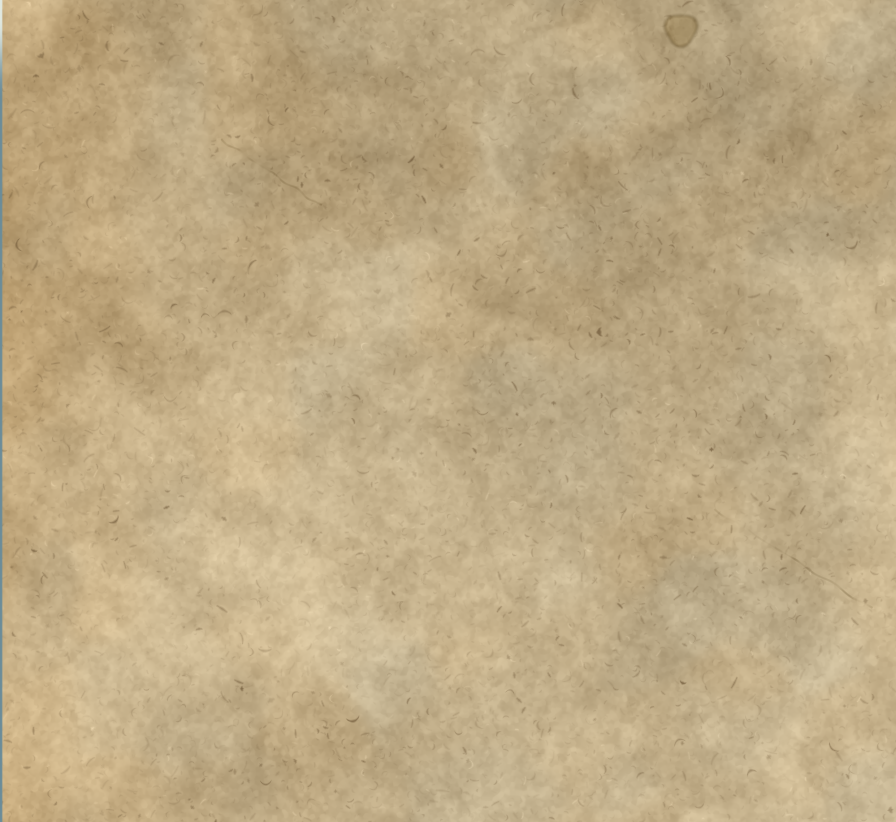
Reproduce this texture procedurally as a Shadertoy shader.

```glsl
#define STONE vec3(0.755, 0.677, 0.530)
#define TONE_STEP vec3(0.97, 1.00, 0.98)
#define FLECK_BROWN vec3(0.41, 0.32, 0.20)
#define RUST_SHIFT vec3(0.030, -0.004, -0.040)
#define EDGE_BLUE vec3(0.42, 0.55, 0.60)
#define CLOUD_CONTRAST 0.100
#define MOTTLE_CONTRAST 0.075
#define GRAIN_CONTRAST 0.060
#define FLECK_CELLS 36.0
#define FLECK_STRENGTH 0.72
#define SOFTNESS 0.0011

vec3 hash3(vec2 p) {
    vec3 q = fract(p.xyx * vec3(0.1031, 0.1030, 0.0973));
    q += dot(q, q.yxz + 33.33);
    return fract((q.xxy + q.yzz) * q.zyx);
}

// Smooth cellular noise: cell values blended by distance to jittered centres.
float cellNoise(vec2 p) {
    vec2 cell = floor(p), f = fract(p);
    vec2 sum = vec2(0.0);
    for (int y = -1; y <= 1; y++)
    for (int x = -1; x <= 1; x++) {
        vec2 offset = vec2(x, y);
        vec3 h = hash3(cell + offset + 71.0);
        vec2 d = offset + h.xy - f;
        float weight = exp(-6.0 * dot(d, d));
        sum += weight * vec2(h.z, 1.0);
    }
    return sum.x / sum.y;
}

// Scattered bent shell fragments, one candidate per cell.
float fleckLayer(vec2 p, float cells, float share, float seed) {
    p = p * cells + seed;
    vec2 cell = floor(p), f = fract(p);
    float soft = (SOFTNESS + 0.6 / iResolution.y) * cells;
    float cover = 0.0;
    for (int y = -1; y <= 1; y++)
    for (int x = -1; x <= 1; x++) {
        vec2 offset = vec2(x, y);
        vec3 place = hash3(cell + offset);
        vec3 form = hash3(cell + offset + 137.0);
        vec3 look = hash3(cell + offset + 291.0);
        if (place.z > share) continue;

        float angle = 6.2832 * form.x;
        float c = cos(angle), s = sin(angle);
        vec2 q = mat2(c, -s, s, c) * (f - offset - place.xy);
        float halfLength = mix(0.08, 0.27, form.y * form.y);
        float bend = 3.6 * (form.z - 0.25);
        q.y += bend * (q.x * q.x - 0.3 * halfLength * halfLength);

        float thickness = mix(0.018, 0.055, look.x);
        if (look.y > 0.88) {
            thickness *= 2.1;
            halfLength *= 0.5;
        }
        float taper = 1.0 - 0.5 * smoothstep(0.0, halfLength, abs(q.x));
        float d = length(vec2(max(abs(q.x) - halfLength, 0.0), q.y)) - thickness * taper;
        float strength = mix(0.22, 1.0, look.z * look.z * look.z);
        cover = max(cover, strength * (1.0 - smoothstep(-soft, soft, d)));
    }
    return cover;
}

float scratch(vec2 p, vec2 a, vec2 b) {
    vec2 ab = b - a;
    float t = clamp(dot(p - a, ab) / dot(ab, ab), 0.0, 1.0);
    float d = length(p - a - ab * t + 0.0012 * sin(t * vec2(31.0, 23.0)));
    return (1.0 - smoothstep(0.0003, 0.0022, d)) * cellNoise(p * 60.0);
}

void mainImage(out vec4 fragColor, in vec2 fragCoord) {
    vec2 p = fragCoord / iResolution.y;
    float aspect = iResolution.x / iResolution.y;

    // Broad clouds, bent by layered sines, and finer mottling.
    vec2 warped = p + 0.025 * sin(p.yx * vec2(17.0, 13.0) + 2.0 * sin(p * 9.0));
    float cloud = cellNoise(warped * 5.5) - 0.5;
    float mottle = cellNoise(warped * 19.0 + 13.0) - 0.5;
    float speckle = cellNoise(p * 75.0 + 5.0) - 0.5;
    float grain = cellNoise(p * 190.0 + 41.0) - 0.5;
    float tone = CLOUD_CONTRAST * cloud + MOTTLE_CONTRAST * mottle
               + GRAIN_CONTRAST * (speckle + 0.8 * grain);

    // Light falls off towards the top; warmth gathers at the left.
    tone += 0.022 - 0.055 * smoothstep(0.25, 1.05, p.y);
    float warmth = 0.9 * exp(-p.x * 6.0) - 0.12
                 + 0.7 * (cellNoise(p * 12.0 + 87.0) - 0.5);
    vec3 color = STONE + TONE_STEP * tone + RUST_SHIFT * warmth;

    // Flecks cluster in the darker clouds.
    float cluster = clamp(0.78 - 0.7 * cloud - 0.6 * mottle, 0.35, 1.15);
    float flecks = fleckLayer(p, FLECK_CELLS, 0.62, 17.0);
    flecks = max(flecks, 0.8 * fleckLayer(p, FLECK_CELLS * 1.5, 0.60, 203.0));
    flecks = max(flecks, 0.6 * fleckLayer(p, FLECK_CELLS * 2.4, 0.50, 411.0));
    color = mix(color, FLECK_BROWN, FLECK_STRENGTH * cluster * flecks);

    // Pale chips and faint scratches.
    float chips = fleckLayer(p, FLECK_CELLS * 1.7, 0.22, 607.0);
    color += 0.10 * chips;
    float scratches = scratch(p, vec2(0.27, 0.83), vec2(0.39, 0.75))
                    + scratch(p, vec2(0.87, 0.38), vec2(1.06, 0.26));
    color -= 0.13 * scratches;

    // One rounded fossil with a darker rim.
    vec2 q = p - vec2(0.76 * aspect, 0.964);
    float fossil = length(q) - 0.019 - 0.002 * sin(3.0 * atan(q.y, q.x));
    color -= vec3(0.05, 0.06, 0.08) * (1.0 - smoothstep(-0.003, 0.002, fossil));
    color -= 0.09 * (1.0 - smoothstep(0.0, 0.004, abs(fossil)));

    // Thin cool border, paler near the top.
    vec3 border = mix(EDGE_BLUE, vec3(0.88, 0.91, 0.88), smoothstep(0.88, 0.98, p.y));
    color = mix(border, color, smoothstep(0.0015, 0.0040, p.x));

    fragColor = vec4(clamp(color, 0.0, 1.0), 1.0);
}
```
